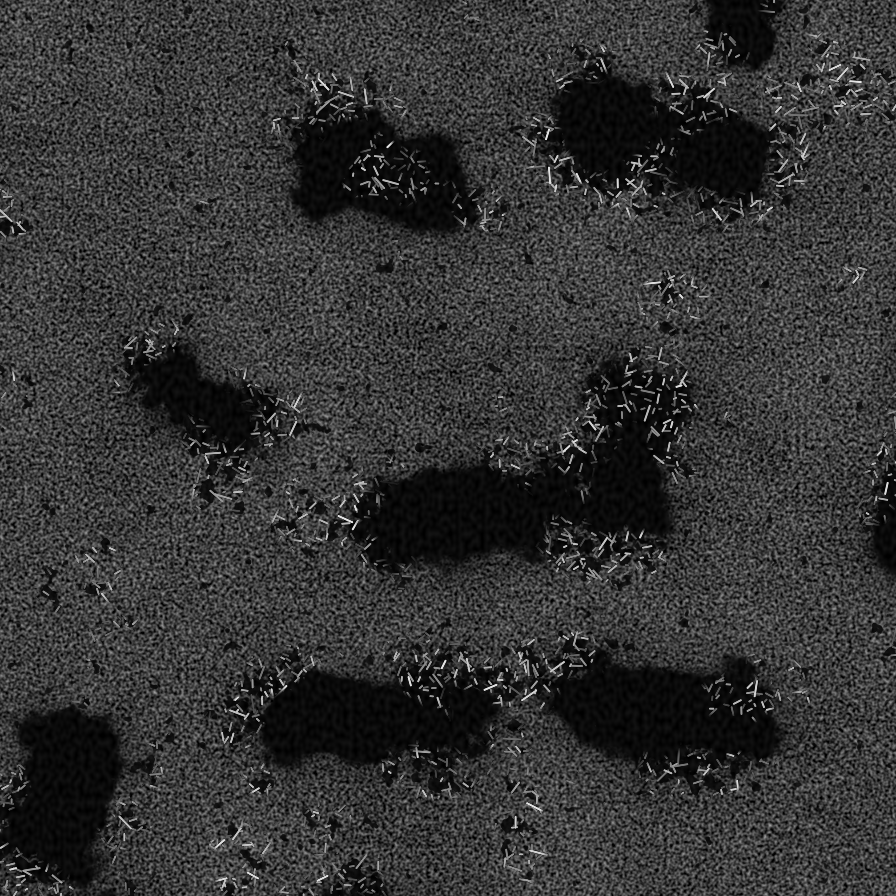
This texture is drawn by a Shadertoy shader. Its source:

```glsl
const float TAU = 6.2831853;
const float SOIL = 0.245;
const float SHADOW = 0.035;

float hash(vec2 p) {
    vec3 q = fract(p.xyx * vec3(0.1031, 0.1030, 0.0973));
    q += dot(q, q.yzx + 33.33);
    return fract((q.x + q.y) * q.z);
}

vec2 direction(float turn) {
    return vec2(cos(TAU * turn), sin(TAU * turn));
}

float cornerSlope(vec2 cell, vec2 offset) {
    return dot(direction(hash(cell)), offset);
}

float gradientNoise(vec2 p) {
    vec2 i = floor(p), f = p - i, e = vec2(1.0, 0.0);
    vec2 w = f * f * f * (f * (f * 6.0 - 15.0) + 10.0);
    float low = mix(cornerSlope(i, f), cornerSlope(i + e, f - e), w.x);
    float high = mix(cornerSlope(i + e.yx, f - e.yx), cornerSlope(i + 1.0, f - 1.0), w.x);
    return mix(low, high, w.y);
}

float fbm(vec2 p, int octaves) {
    float sum = 0.0, gain = 1.0;
    for (int i = 0; i < octaves; i++) {
        sum += gain * gradientNoise(p);
        p = mat2(1.6, 1.2, -1.2, 1.6) * p + 17.3;
        gain *= 0.55;
    }
    return sum;
}

float segmentDistance(vec2 p, vec2 halfAxis) {
    float t = clamp(dot(p, halfAxis) / dot(halfAxis, halfAxis), -1.0, 1.0);
    return length(p - t * halfAxis);
}

// Distance to scattered elongated hollows, in canvas units
float hollowDistance(vec2 uv, float density) {
    vec2 p = uv * density, home = floor(p);
    float nearest = 1.0;
    for (int y = -1; y <= 1; y++)
    for (int x = -1; x <= 1; x++) {
        vec2 cell = home + vec2(x, y);
        vec2 seed = cell + 31.0;
        if (hash(seed + 5.7) > 0.85) continue;
        vec2 jitter = vec2(hash(seed + 11.3), hash(seed + 47.9));
        vec2 center = cell + 0.2 + 0.6 * jitter;
        float reach = mix(0.12, 0.40, hash(seed + 71.1));
        float radius = mix(0.11, 0.19, hash(seed + 93.5));
        vec2 axis = reach * direction(hash(seed + 23.2));
        nearest = min(nearest, segmentDistance(p - center, axis) - radius);
    }
    return nearest / density;
}

// Brightness of short, randomly turned splinters
float splinters(vec2 uv, float density, float width, float share) {
    vec2 p = uv * density, home = floor(p);
    float light = 0.0;
    for (int y = -1; y <= 1; y++)
    for (int x = -1; x <= 1; x++) {
        vec2 cell = home + vec2(x, y);
        if (hash(cell + 3.1) > share) continue;
        vec2 center = cell + vec2(hash(cell + 13.7), hash(cell + 59.2));
        vec2 axis = mix(0.12, 0.6, hash(cell + 83.4)) * direction(hash(cell + 29.6));
        float d = segmentDistance(p - center, axis);
        float tone = mix(0.3, 0.9, hash(cell + 37.8));
        light = max(light, tone * (1.0 - smoothstep(width * 0.4, width * 1.3, d)));
    }
    return light;
}

float soilTone(vec2 uv) {
    float mottling = 0.055 * fbm(uv * 5.0 + 8.0, 4);
    float smears = 0.05 * fbm(uv * vec2(18.0, 42.0) + 3.0, 3);
    float grain = 0.34 * gradientNoise(mat2(0.8, 0.6, -0.6, 0.8) * uv * 310.0)
                + 0.30 * gradientNoise(uv * 223.0 + 51.0);
    return SOIL + mottling + smears + grain;
}

void mainImage(out vec4 fragColor, in vec2 fragCoord) {
    vec2 uv = fragCoord / iResolution.y;

    // Ragged hollows with crumbling rims
    float crumble = smoothstep(-0.25, 0.3, fbm(uv * 7.0 + 40.0, 2));
    float outline = hollowDistance(uv, 3.2) + 0.028 * fbm(uv * 13.0, 3);
    float ragged = outline + mix(0.006, 0.045, crumble) * fbm(uv * 58.0 + 9.0, 3);
    float hollow = 1.0 - smoothstep(-0.007, 0.007, ragged);

    // Litter gathers on rims and in a few loose patches
    float rim = exp(-pow((outline - 0.008) / 0.026, 2.0)) * crumble;
    float patches = smoothstep(0.2, 0.55, fbm(uv * 6.0 + 70.0, 3));
    float litter = clamp(rim + 0.75 * patches, 0.0, 1.0);
    float pitNoise = fbm(uv * 45.0 + 25.0, 3);
    float pits = smoothstep(0.0, 0.16, pitNoise - mix(0.5, 0.02, litter));

    // Shaded soil, faintly rippled shadow, then bright splinters
    float shade = 1.0 - 0.35 * exp(-max(outline, 0.0) / 0.018);
    float ripples = SHADOW + 0.07 * gradientNoise(uv * vec2(170.0, 120.0));
    float tone = mix(soilTone(uv) * shade, ripples, max(hollow, 0.9 * pits));
    float straw = splinters(uv, 62.0, 0.085, 0.55);
    float chips = splinters(uv + 4.0, 120.0, 0.16, 0.5);
    float scatter = smoothstep(0.15, 0.65, litter + 0.4 * gradientNoise(uv * 35.0));
    tone = max(tone, scatter * max(straw, 0.85 * chips));

    fragColor = vec4(vec3(clamp(tone, 0.0, 1.0)), 1.0);
}
```
